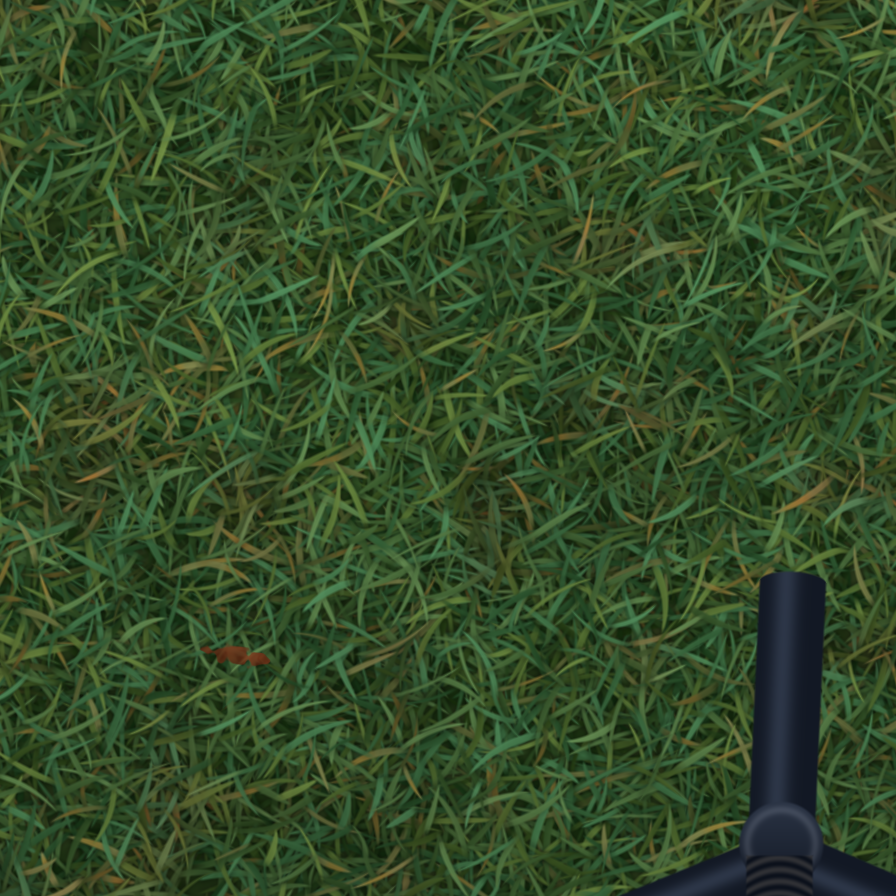
This texture is drawn by a Shadertoy shader. Its source:

```glsl
const int LAYERS = 30;
const vec2 CELL = vec2(0.115, 0.034);
const float SOFT = 0.0019;
const vec3 DEEP_GREEN = vec3(0.070, 0.155, 0.043);
const vec3 PALE_GREEN = vec3(0.350, 0.490, 0.285);
const vec3 STRAW = vec3(0.52, 0.44, 0.19);
const vec3 METAL_DARK = vec3(0.045, 0.065, 0.105);
const vec3 METAL_LIGHT = vec3(0.230, 0.275, 0.355);

vec4 hash4(vec3 p) {
    vec4 q = fract(p.xyzx * vec4(0.1031, 0.1030, 0.0973, 0.1099));
    q += dot(q, q.wzxy + 33.33);
    return fract((q.xxyz + q.yzzw) * q.zywx);
}

float noise(vec2 p) {
    vec2 i = floor(p), f = fract(p);
    f = f * f * (3.0 - 2.0 * f);
    float a = hash4(vec3(i, 91.0)).x;
    float b = hash4(vec3(i + vec2(1, 0), 91.0)).x;
    float c = hash4(vec3(i + vec2(0, 1), 91.0)).x;
    float d = hash4(vec3(i + vec2(1, 1), 91.0)).x;
    return mix(mix(a, b, f.x), mix(c, d, f.x), f.y);
}

float cover(float dist, float soft) {
    return 1.0 - smoothstep(-soft, soft, dist);
}

// Signed distance across and position along a segment
vec2 segment(vec2 p, vec2 a, vec2 b) {
    vec2 ab = b - a;
    float along = dot(p - a, ab) / dot(ab, ab);
    float side = (ab.x * (p.y - a.y) - ab.y * (p.x - a.x)) / length(ab);
    return vec2(side, along);
}

vec3 bladeColor(float tone, float kind, float t) {
    vec3 color = mix(DEEP_GREEN, PALE_GREEN, clamp(tone, 0.0, 1.2));
    vec3 tint = vec3(1.0);
    if (kind < 0.10) tint = vec3(1.32, 0.97, 0.98);
    else if (kind < 0.32) tint = vec3(1.12, 1.01, 0.82);
    else if (kind > 0.68) tint = vec3(0.80, 0.99, 1.10);
    // Some blades are withered over a short stretch
    float withered = step(kind, 0.06) * (1.0 - smoothstep(0.15, 0.5, abs(t - 0.3)));
    return mix(color * tint, STRAW * (0.45 + 0.6 * tone), withered * 0.85);
}

// One slender blade that fades at its root, with a soft shadow
vec3 addBlade(vec3 under, vec2 p, vec4 shape, vec4 look, float depth) {
    float halfLength = mix(0.024, 0.055, shape.w);
    float t = p.x / halfLength * (shape.z < 0.5 ? -1.0 : 1.0);
    if (abs(t) > 1.0) return under;
    float y = p.y - (look.w - 0.5) * 0.20 * p.x;
    y -= (look.z - 0.5) * 0.50 * halfLength * (t * t - 0.35);
    float width = mix(0.0018, 0.0040, look.x) * sqrt(1.0 - t * t) * (1.0 - 0.35 * t);
    float fade = smoothstep(-1.0, -0.4, t) * (1.0 - smoothstep(0.75, 1.0, t));
    under *= 1.0 - 0.15 * fade * (1.0 - smoothstep(0.0, 0.009, abs(y + 0.001)));
    float tone = 0.16 + 0.55 * depth + 0.68 * (fract(look.x * 17.0) - 0.5);
    tone += 0.07 * t + 15.0 * y;
    float mask = 0.93 * fade * cover(abs(y) - width, SOFT);
    return mix(under, bladeColor(tone, look.y, t), mask);
}

// Every layer has its own direction and long cells that lie along it
vec3 grass(vec2 uv) {
    vec3 color = mix(DEEP_GREEN, vec3(0.16, 0.21, 0.10), noise(uv * 45.0));
    for (int layer = 0; layer < LAYERS; layer++) {
        float k = float(layer);
        float c = cos(k * 2.4), s = sin(k * 2.4);
        vec2 turned = vec2(c * uv.x + s * uv.y, c * uv.y - s * uv.x);
        vec2 grid = turned / CELL + vec2(0.37, 0.61) * k + 60.0;
        vec2 home = floor(grid - 0.5);
        for (int n = 0; n < 4; n++) {
            vec2 cell = home + vec2(n % 2, n / 2);
            vec4 shape = hash4(vec3(cell, k));
            vec2 p = (grid - cell - shape.xy) * CELL;
            if (abs(p.x) > 0.055 || abs(p.y) > 0.018) continue;
            vec4 look = hash4(vec3(cell, k + 40.0));
            color = addBlade(color, p, shape, look, k / float(LAYERS - 1));
        }
    }
    // Broad patches, brownish spots and a lighter far edge
    float patches = 0.96 + 0.14 * noise(uv * 7.0) + 0.10 * noise(uv * 19.0 + 5.0);
    float brown = smoothstep(0.55, 0.95, noise(uv * 11.0 + 30.0));
    color *= mix(vec3(1.0), vec3(1.14, 0.94, 0.98), brown);
    return color * patches * mix(0.94, 1.06, uv.y);
}

vec3 metal(float across) {
    float glow = exp(-7.0 * (across - 0.2) * (across - 0.2));
    return mix(METAL_DARK, METAL_LIGHT, 0.14 + 0.55 * glow);
}

vec3 addTube(vec3 under, vec2 p, vec2 a, vec2 b, float radius) {
    vec2 s = segment(p, a, b);
    float across = s.x / radius;
    float cap = 0.012 * sqrt(max(0.0, 1.0 - across * across));
    float ends = max(-s.y, s.y - 1.0) * length(b - a) - cap;
    return mix(under, metal(across), cover(max(abs(s.x) - radius, ends), SOFT));
}

// Dark stand: two legs, an upright tube, a round joint and a ribbed collar
vec3 addStand(vec3 color, vec2 uv) {
    if (uv.x < 0.6 || uv.y > 0.4) return color;
    vec2 hub = vec2(0.872, 0.058);
    color = addTube(color, uv, vec2(0.66, -0.045), hub - vec2(0.0, 0.016), 0.030);
    color = addTube(color, uv, vec2(1.06, -0.035), hub - vec2(0.0, 0.012), 0.030);
    color = addTube(color, uv, vec2(0.873, 0.085), vec2(0.885, 0.350), 0.037);
    float r = length(uv - hub);
    vec3 joint = mix(METAL_DARK, METAL_LIGHT, 0.40 + 5.0 * (uv.y - hub.y));
    joint += 0.10 * exp(-pow(abs(r - 0.038) / 0.005, 2.0));
    color = mix(color, joint, cover(r - 0.047, SOFT));
    vec2 collar = uv - vec2(0.870, 0.0);
    float ribs = 0.5 + 0.5 * sin((collar.y + 9.0 * collar.x * collar.x) * 480.0);
    vec3 ribbed = mix(METAL_DARK, vec3(0.22, 0.22, 0.23), ribs * 0.8);
    float edge = max(abs(collar.x) - 0.037, collar.y - 0.045);
    return mix(color, ribbed, cover(edge, SOFT));
}

// Small withered leaf
vec3 addLeaf(vec3 color, vec2 uv) {
    vec2 s = segment(uv, vec2(0.222, 0.275), vec2(0.302, 0.262));
    if (abs(s.y - 0.5) > 0.5 || abs(s.x) > 0.02) return color;
    float width = 0.026 * sqrt(s.y * (1.0 - s.y)) - 0.010 * noise(uv * 130.0);
    vec3 rust = mix(vec3(0.25, 0.10, 0.04), vec3(0.52, 0.22, 0.11), noise(uv * 90.0));
    return mix(color, rust, 0.8 * cover(abs(s.x) - width, SOFT));
}

void mainImage(out vec4 fragColor, in vec2 fragCoord) {
    vec2 uv = fragCoord / iResolution.y;
    vec3 color = addStand(addLeaf(grass(uv), uv), uv);
    fragColor = vec4(color, 1.0);
}
```
